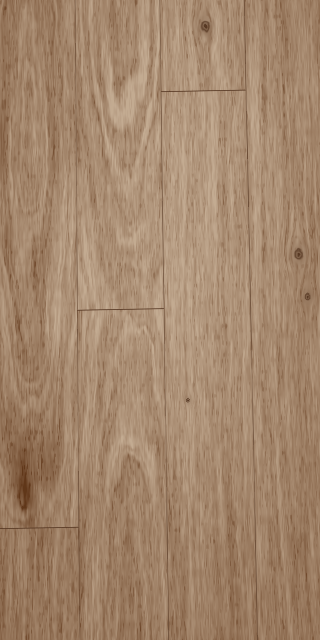
A WebGL 1 fragment shader for this texture:

```glsl
precision highp float;
// Oak plank floor: four columns of long boards with staggered end joints, grain and knots.

uniform vec2 u_resolution;

#define BOARD_WIDTH 0.264
#define BOARD_SPREAD 0.014
#define LEFT_OVERHANG 0.029
#define FIRST_JOINT 0.35
#define JOINT_STEP 0.683
#define SEAM_HALF_WIDTH 0.0011
#define RING_FREQ 140.0
#define RING_CONTRAST 0.66
#define FIBRE_CONTRAST 0.62
#define DARK_OAK vec3(0.51, 0.37, 0.26)
#define LIGHT_OAK vec3(0.73, 0.63, 0.53)
#define GAP_COLOUR vec3(0.33, 0.21, 0.13)

float hash(vec2 p) {
  vec3 q = fract(p.xyx * 0.1031);
  q += dot(q, q.yzx + 33.33);
  return fract((q.x + q.y) * q.z);
}

float noise(vec2 p) {
  vec2 i = floor(p), f = fract(p);
  f = f * f * (3.0 - 2.0 * f);
  return mix(mix(hash(i), hash(i + vec2(1.0, 0.0)), f.x),
             mix(hash(i + vec2(0.0, 1.0)), hash(i + 1.0), f.x), f.y);
}

float fbm(vec2 p) {
  float sum = 0.0, amp = 0.55;
  for (int i = 0; i < 3; i++) {
    sum += amp * noise(p);
    p = p * 2.1 + 7.3;
    amp *= 0.5;
  }
  return sum;
}

// Knot centre (xy) and radius (z)
vec3 knotAt(int i) {
  if (i == 0) return vec3(0.643, 1.917, 0.015);
  if (i == 1) return vec3(0.933, 1.206, 0.015);
  if (i == 2) return vec3(0.961, 1.073, 0.010);
  return vec3(0.587, 0.750, 0.006);
}

// Smoothed thin line at distance d
float gapLine(float d, float px) {
  return 1.0 - smoothstep(max(0.0, SEAM_HALF_WIDTH - 0.5 * px), SEAM_HALF_WIDTH + 0.65 * px, d);
}

// Growth rings cut by the board face: arches near the heart, straight lines far from it
float ringTone(vec2 q, float heart, float seed) {
  float wobble = fbm(vec2(q.x * 9.0, q.y * 3.0) + seed) - 0.48;
  float ragged = fbm(vec2(q.x * 45.0, q.y * 18.0) + seed) - 0.48;
  float frayed = noise(vec2(q.x * 230.0, q.y * 40.0) + seed) - 0.5;
  float depth = 0.2 * q.y + 0.08 * wobble;
  float radius = length(vec2(1.6 * (q.x - heart), depth));
  float phase = RING_FREQ * (radius + 0.02 * wobble + 0.014 * ragged + 0.005 * frayed);
  float broad = noise(vec2(phase * 0.4, q.y * 2.0 + seed));
  float narrow = noise(vec2(phase * 0.95 + 40.0, q.y * 5.0 + seed));
  return 0.55 * broad + 0.45 * narrow - 0.5;
}

// Fine broken streaks along the board; short dark pores gather in the darker rings
float fibreTone(vec2 q, float rings, float seed) {
  float fine = noise(vec2(q.x * 330.0, q.y * 38.0) + seed);
  float coarse = noise(vec2(q.x * 130.0, q.y * 7.0) + seed * 1.7);
  float pores = smoothstep(0.62, 0.92, noise(vec2(q.x * 300.0, q.y * 55.0) + seed * 2.3));
  return 0.6 * fine + 0.4 * coarse - 0.46 - pores * clamp(0.32 - 0.9 * rings, 0.0, 0.6);
}

void main() {
  vec2 uv = gl_FragCoord.xy / u_resolution;
  vec2 p = uv * vec2(1.0, 2.0);
  float px = 1.0 / u_resolution.x;

  // Board layout, slightly fanned out towards the bottom
  float width = BOARD_WIDTH + BOARD_SPREAD * (1.0 - uv.y);
  float u = (p.x + LEFT_OVERHANG) / width;
  float column = floor(u);
  float jointOffset = p.y - (FIRST_JOINT + JOINT_STEP * column) - 0.005 * (fract(u) - 0.5);
  float upper = step(0.0, jointOffset);
  float seed = 19.7 * column + 53.1 * upper + 11.0;
  float along = mix(1.1 + jointOffset, 1.2 - jointOffset, upper);
  vec2 q = vec2((fract(u) - 0.5) * width, along);

  // Knots bend the grain and stain the wood
  float knotStain = 0.0;
  float bend = 0.0;
  for (int i = 0; i < 4; i++) {
    vec3 knot = knotAt(i);
    vec2 d = (p - knot.xy) / knot.z;
    float r = length(d * vec2(1.0, 0.8)) + 0.35 * (noise(d * 1.8 + seed) - 0.5);
    bend += d.x * knot.z * 0.8 * exp(-0.14 * dot(d, d * vec2(1.0, 0.4)));
    float ringEdge = 0.42 + 0.2 * cos(r * 8.0);
    knotStain += (1.0 - smoothstep(0.65, 1.2, r)) * ringEdge;
    knotStain += 0.7 * (1.0 - smoothstep(0.1, 0.5, r)) + 0.18 * exp(-0.3 * r * r);
  }
  vec2 grain = vec2(q.x - bend, q.y);

  // Flat-sawn boards show arches, the others run straight
  float arched = (1.0 - step(1.5, column)) * max(upper, column);
  float heart = mix(0.4, mix(-0.015, 0.02, column), arched);
  float rings = ringTone(grain, heart, seed);
  float fibres = fibreTone(grain, rings, seed);

  // Overall light, board tint and the dark mineral streak at lower left
  vec2 fromGlow = (p - vec2(0.53, 1.3)) * vec2(1.9, 0.85);
  float tone = 0.16 + 0.74 * exp(-dot(fromGlow, fromGlow));
  tone += 0.08 * (hash(vec2(seed, 3.0)) - 0.5) + 0.22 * (fbm(p * vec2(7.0, 2.0)) - 0.46);
  tone += RING_CONTRAST * mix(0.75, 1.2, arched) * rings + FIBRE_CONTRAST * fibres;
  vec2 streak = (p - vec2(0.085 + 0.03 * rings, 0.45)) / vec2(0.024, 0.12);
  tone -= upper * exp(-dot(streak, streak)) * (0.6 - 0.8 * rings);

  vec3 colour = mix(DARK_OAK, LIGHT_OAK, clamp(tone, -0.6, 1.15));
  colour = mix(colour, vec3(0.31, 0.19, 0.11), clamp(knotStain, 0.0, 0.9));

  // Long seams are faint and uneven, end joints are crisp
  float seam = gapLine(abs(fract(u + 0.5) - 0.5) * width, px);
  float joint = gapLine(abs(jointOffset), px);
  float seamStrength = 0.2 + 0.5 * noise(vec2(column, p.y * 6.0));
  colour = mix(colour, GAP_COLOUR, max(seam * seamStrength, joint * 0.8));
  gl_FragColor = vec4(colour, 1.0);
}
```
